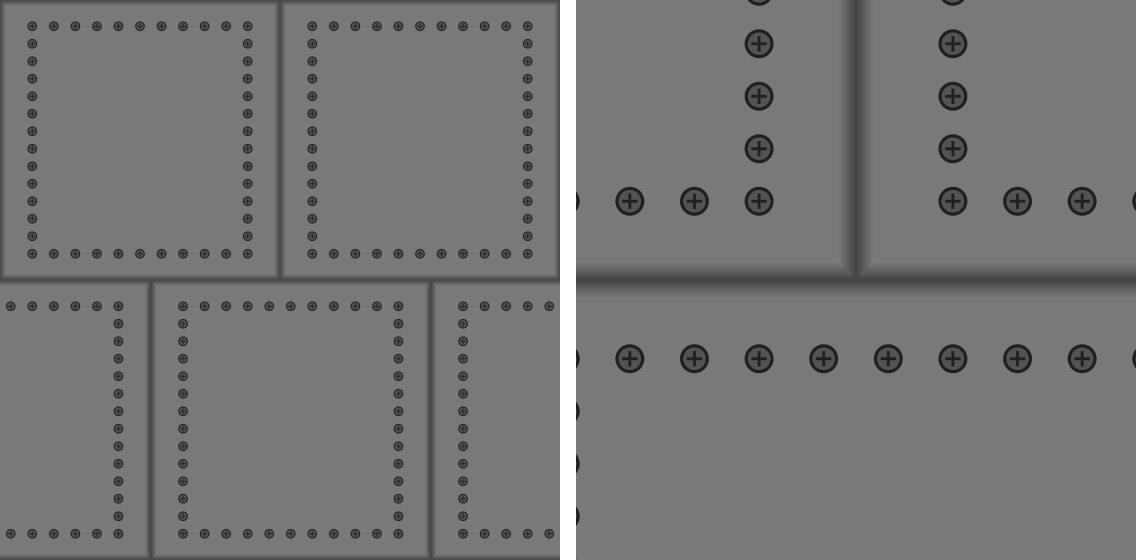
Left: the whole. Right: its middle third, enlarged.
Write a WebGL 2 fragment shader that draws this texture.

```glsl
#version 300 es
precision highp float;
// Riveted grey metal plates in a staggered two by two layout.
// Each plate is a unit cell with dark bevelled edges; a finer grid inside it
// carries cross-head screws on the cells that form a rectangular frame.

uniform vec2 u_resolution;
out vec4 fragColor;

// Layout
const float PLATES = 2.0;               // plates across and down
const vec2 GRID = vec2(13.0, 16.0);     // screw cells per plate
const float STAGGER = 7.0 / 13.0;       // shift of the lower row, in plates

// Sizes, in plate widths
const float BEVEL_WIDTH = 0.0208;
const float SCREW_RADIUS = 0.0153;      // centre line of the rim
const float RIM_HALF_WIDTH = 0.0019;
const float CROSS_HALF_LENGTH = 0.0091;
const float CROSS_HALF_WIDTH = 0.0017;

// Colours
const vec3 PLATE_COLOR = vec3(0.475);
const vec3 SEAM_COLOR = vec3(0.27);
const vec3 SCREW_COLOR = vec3(0.325);
const vec3 LINE_COLOR = vec3(0.125);

float boxDistance(vec2 p, vec2 halfSize) {
    vec2 d = abs(p) - halfSize;
    return length(max(d, 0.0)) + min(max(d.x, d.y), 0.0);
}

// Coverage of a shape, smoothed over one pixel
float coverage(float distanceToShape, float pixel) {
    return clamp(0.5 - distanceToShape / pixel, 0.0, 1.0);
}

// 1 on the ring of cells one step in from the plate edge
float onFrame(vec2 cell) {
    vec2 fromEdge = min(cell, GRID - 1.0 - cell);
    return 1.0 - step(0.5, abs(min(fromEdge.x, fromEdge.y) - 1.0));
}

vec3 drawScrew(vec3 color, vec2 p, float pixel) {
    float radius = length(p);
    float head = radius - SCREW_RADIUS;
    float rim = abs(head) - RIM_HALF_WIDTH;
    vec2 bar = vec2(CROSS_HALF_LENGTH, CROSS_HALF_WIDTH);
    float cross = min(boxDistance(p, bar), boxDistance(p, bar.yx));
    color = mix(color, SCREW_COLOR, coverage(head, pixel));
    return mix(color, LINE_COLOR, coverage(min(rim, cross), pixel));
}

void main() {
    vec2 p = PLATES * gl_FragCoord.xy / u_resolution;
    float pixel = PLATES / min(u_resolution.x, u_resolution.y);

    // Staggered plates
    float lowerRow = 1.0 - mod(floor(p.y), 2.0);
    p.x -= STAGGER * lowerRow;
    vec2 plate = fract(p);

    // Bevel, mitred at the corners
    vec2 toEdge = min(plate, 1.0 - plate);
    float bevel = clamp(min(toEdge.x, toEdge.y) / BEVEL_WIDTH, 0.0, 1.0);
    vec3 color = mix(SEAM_COLOR, PLATE_COLOR, bevel);

    // Frame of screws
    vec2 cell = floor(plate * GRID);
    vec2 fromScrew = plate - (cell + 0.5) / GRID;
    color = mix(color, drawScrew(color, fromScrew, pixel), onFrame(cell));

    fragColor = vec4(color, 1.0);
}
```
